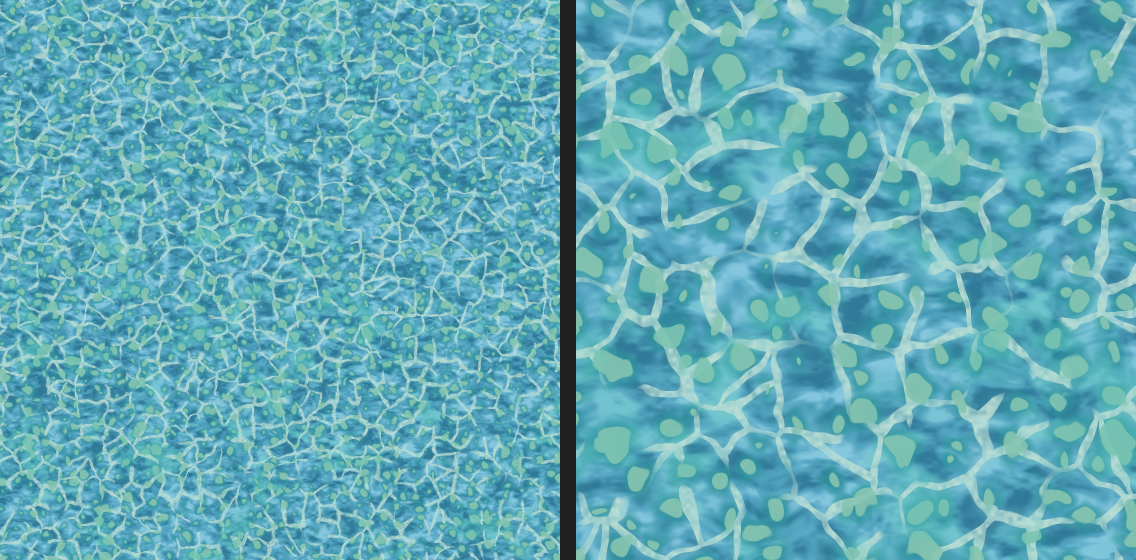
Left: the whole. Right: its middle third, enlarged.
Write a WebGL 2 fragment shader that draws this texture.

```glsl
#version 300 es
precision highp float;
// Sunlit shallow water: rippled blue noise under a broken net of pale
// caustic lines (Voronoi borders), with scattered green flecks that
// gather in loose clusters and carry a soft teal halo.

uniform vec2 u_resolution;
out vec4 fragColor;

const vec3 DEEP_BLUE  = vec3(0.19, 0.48, 0.60);
const vec3 MID_BLUE   = vec3(0.32, 0.64, 0.75);
const vec3 SKY_BLUE   = vec3(0.55, 0.80, 0.89);
const vec3 TEAL       = vec3(0.19, 0.58, 0.62);
const vec3 AQUA       = vec3(0.34, 0.76, 0.72);
const vec3 FLECK      = vec3(0.53, 0.77, 0.69);
const vec3 PALE_LIGHT = vec3(0.73, 0.87, 0.83);

// Integer hash: two values in 0..1 for a cell and a seed
vec2 hash2(vec2 cell, uint seed) {
    uvec2 v = uvec2(ivec2(cell)) * 1664525u + 1013904223u + seed * 747796u;
    v.x += v.y * 1664525u;
    v.y += v.x * 1664525u;
    v ^= v >> 16u;
    v.x += v.y * 1664525u;
    v.y += v.x * 1664525u;
    v ^= v >> 16u;
    return vec2(v >> 8u) / 16777216.0;
}

float noise(vec2 p, uint seed) {
    vec2 cell = floor(p), f = fract(p);
    f = f * f * (3.0 - 2.0 * f);
    float low  = mix(hash2(cell, seed).x, hash2(cell + vec2(1, 0), seed).x, f.x);
    float high = mix(hash2(cell + vec2(0, 1), seed).x, hash2(cell + vec2(1, 1), seed).x, f.x);
    return mix(low, high, f.y);
}

float fbm(vec2 p, uint seed) {
    float sum = 0.0, gain = 0.54;
    for (uint i = 0u; i < 3u; i++) {
        sum += gain * noise(p, seed + i);
        p = p * 2.03 + 17.3;
        gain *= 0.5;
    }
    return sum;
}

vec2 warp(vec2 p, float scale, float amount, uint seed) {
    vec2 offset = vec2(noise(p * scale, seed), noise(p * scale, seed + 1u));
    return p + (offset - 0.5) * amount;
}

// Distance to the nearest Voronoi border, in cell units
float borderDistance(vec2 p, uint seed) {
    vec2 cell = floor(p), f = fract(p), nearest = vec2(0.0);
    float best = 8.0;
    for (int y = -1; y <= 1; y++)
    for (int x = -1; x <= 1; x++) {
        vec2 o = vec2(x, y);
        vec2 r = o + hash2(cell + o, seed) - f;
        if (dot(r, r) < best) { best = dot(r, r); nearest = r; }
    }
    float border = 8.0;
    for (int y = -2; y <= 2; y++)
    for (int x = -2; x <= 2; x++) {
        vec2 o = vec2(x, y);
        vec2 r = o + hash2(cell + o, seed) - f;
        vec2 gap = r - nearest;
        if (dot(gap, gap) > 1e-5)
            border = min(border, dot(0.5 * (r + nearest), normalize(gap)));
    }
    return border;
}

// Signed distance to scattered round flecks, in cell units
float fleckDistance(vec2 p, float growth, uint seed) {
    vec2 cell = floor(p), f = fract(p);
    float d = 2.0;
    for (int y = -1; y <= 1; y++)
    for (int x = -1; x <= 1; x++) {
        vec2 o = vec2(x, y);
        vec2 size = hash2(cell + o, seed + 1u);
        float radius = mix(0.06, 0.31, size.x) + growth;
        vec2 r = o + hash2(cell + o, seed) - f;
        r.x *= mix(0.8, 1.25, size.y);
        d = min(d, length(r) - radius);
    }
    return d;
}

void main() {
    vec2 uv = gl_FragCoord.xy / u_resolution.y;
    float pixel = 1.0 / u_resolution.y;
    float cluster = fbm(uv * 17.0, 40u);

    // Rippled water, stretched sideways
    vec2 flow = warp(uv, 40.0, 0.012, 3u);
    float ripple = fbm(flow * vec2(64.0, 112.0), 7u) + 0.2 * (noise(uv * 26.0, 12u) - 0.5);
    vec3 color = mix(DEEP_BLUE, MID_BLUE, smoothstep(0.20, 0.50, ripple));
    color = mix(color, SKY_BLUE, 0.85 * smoothstep(0.46, 0.74, ripple));

    // Teal halo and aqua glow around the flecks
    vec2 bent = warp(uv, 95.0, 0.008, 20u);
    float fleck = fleckDistance(bent * 40.0, 0.30 * (cluster - 0.5), 24u) / 40.0;
    float halo = 1.0 - smoothstep(0.0, 0.008, fleck);
    color = mix(color, TEAL, 0.75 * halo);
    color = mix(color, AQUA, 0.45 * smoothstep(0.54, 0.78, cluster + 0.4 * (ripple - 0.5)));

    // Broken caustic net with grainy, uneven strands
    vec2 netUv = warp(warp(uv, 20.0, 0.022, 30u), 75.0, 0.007, 32u);
    float border = borderDistance(netUv * 28.0, 35u) / 28.0;
    float strand = smoothstep(0.20, 0.48, noise(uv * 52.0, 50u));
    float width = 0.0027 * strand * mix(0.55, 1.35, noise(uv * 110.0, 52u));
    float net = 1.0 - smoothstep(width - 0.7 * pixel, width + 0.8 * pixel, border);
    float grain = mix(0.5, 1.0, noise(uv * 380.0, 54u));
    color = mix(color, PALE_LIGHT, 0.10 * strand * (1.0 - smoothstep(0.0, 0.008, border)));
    color = mix(color, PALE_LIGHT, net * strand * grain);

    // Green flecks on top
    float cover = 1.0 - smoothstep(-pixel, pixel, fleck);
    color = mix(color, mix(FLECK, AQUA, 0.3 * smoothstep(0.55, 0.75, cluster)), 0.9 * cover);

    fragColor = vec4(color, 1.0);
}
```
